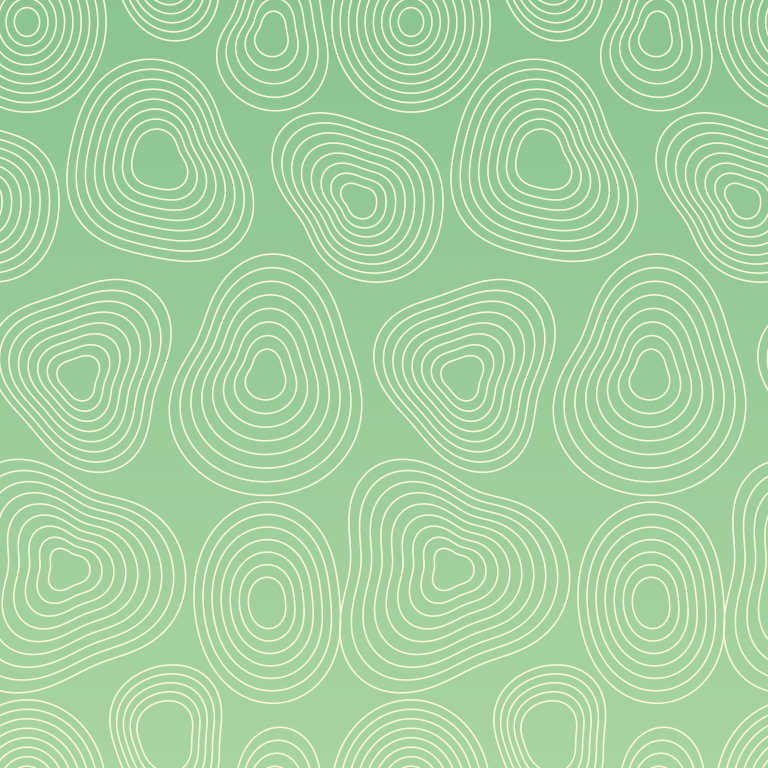
This pattern is drawn by a WebGL 2 fragment shader. Its source:

```glsl
#version 300 es
precision highp float;
// Cream contour rings on a green vertical gradient: nine rounded pebble shapes
// fill a tile that repeats twice across and once down. Each outline is a short
// Fourier series in polar form, scaled inward to give its nested rings.
uniform vec2 u_resolution;
out vec4 fragColor;

// The canvas is 768 units high.
const float CANVAS = 768.0;
const vec2 TILE = vec2(384.0, 768.0);
const int PEBBLES = 9;

// Centre x, centre y, ring count, innermost scale.
const vec4 LAYOUT[PEBBLES] = vec4[](
  vec4(159.5, 609.0, 8.0, 0.30),
  vec4(359.0, 566.0, 8.0, 0.21),
  vec4(77.5, 389.0, 8.0, 0.235),
  vec4(265.5, 393.5, 8.0, 0.21),
  vec4(69.0, 200.0, 9.0, 0.18),
  vec4(267.0, 165.0, 7.0, 0.255),
  vec4(27.0, -22.0, 9.0, 0.16),
  vec4(271.0, -33.5, 5.0, 0.30),
  vec4(164.0, 31.5, 5.0, 0.50));

// Mean radius, then cosine and sine of harmonic 1, cosine of harmonic 4.
const vec4 BASE[PEBBLES] = vec4[](
  vec4(94.9, -3.5, -7.4, -2.6),
  vec4(81.5, 3.4, 7.0, -3.2),
  vec4(88.9, 8.2, 9.0, -2.6),
  vec4(104.1, 3.5, -8.4, 1.1),
  vec4(111.5, -9.1, -10.4, -6.5),
  vec4(86.2, 1.2, 0.1, 0.5),
  vec4(84.3, 0.0, 0.0, 0.3),
  vec4(62.8, 5.0, -5.8, 0.5),
  vec4(63.5, 4.9, 2.1, -1.0));

// Cosine and sine of harmonic 2, then of harmonic 3.
const vec4 BEND[PEBBLES] = vec4[](
  vec4(-6.8, -8.0, -2.0, -7.4),
  vec4(-0.8, -12.2, 3.1, 6.0),
  vec4(-3.8, -0.5, -8.7, 8.0),
  vec4(-15.2, 4.0, -1.5, -7.9),
  vec4(4.5, -0.5, 15.6, -0.9),
  vec4(-13.8, -2.2, -1.2, -0.4),
  vec4(-5.5, 0.0, 0.0, 0.0),
  vec4(-11.8, 3.2, -2.5, -3.8),
  vec4(-8.5, -2.0, -2.9, 2.1));

vec2 circlePoint(float angle) { return vec2(cos(angle), sin(angle)); }

// Distance from p to the nearest ring of one pebble, wrapped over the tile.
float ringDistance(vec2 p, vec4 layout_, vec4 base, vec4 bend) {
  vec2 q = p - layout_.xy;
  q -= TILE * round(q / TILE);
  float angle = atan(q.y, q.x);
  vec2 h1 = circlePoint(angle), h2 = circlePoint(2.0 * angle);
  vec2 h3 = circlePoint(3.0 * angle), h4 = circlePoint(4.0 * angle);

  // Outline radius and its derivative by angle.
  float radius = base.x + dot(base.yz, h1) + dot(bend.xy, h2)
               + dot(bend.zw, h3) + base.w * h4.x;
  float slope = dot(base.yz, vec2(-h1.y, h1.x))
              + 2.0 * dot(bend.xy, vec2(-h2.y, h2.x))
              + 3.0 * dot(bend.zw, vec2(-h3.y, h3.x)) - 4.0 * base.w * h4.y;

  // Nearest ring scale, then scale error turned into true distance.
  float lastRing = layout_.z - 1.0;
  float ringStep = (1.0 - layout_.w) / lastRing;
  float ring = (length(q) / radius - layout_.w) / ringStep;
  float scaleError = abs(ring - clamp(round(ring), 0.0, lastRing)) * ringStep;
  return scaleError * radius * radius / length(vec2(radius, slope));
}

void main() {
  vec2 p = gl_FragCoord.xy / u_resolution.y * CANVAS;
  float pixel = CANVAS / u_resolution.y;

  float nearest = CANVAS;
  for (int i = 0; i < PEBBLES; i++) {
    nearest = min(nearest, ringDistance(p, LAYOUT[i], BASE[i], BEND[i]));
  }

  vec3 green = mix(vec3(0.66, 0.828, 0.638), vec3(0.543, 0.77, 0.568), p.y / CANVAS);
  vec3 cream = vec3(0.98, 0.97, 0.84);
  float line = clamp((0.8 - nearest) / pixel + 0.5, 0.0, 1.0);
  fragColor = vec4(mix(green, cream, line), 1.0);
}
```
